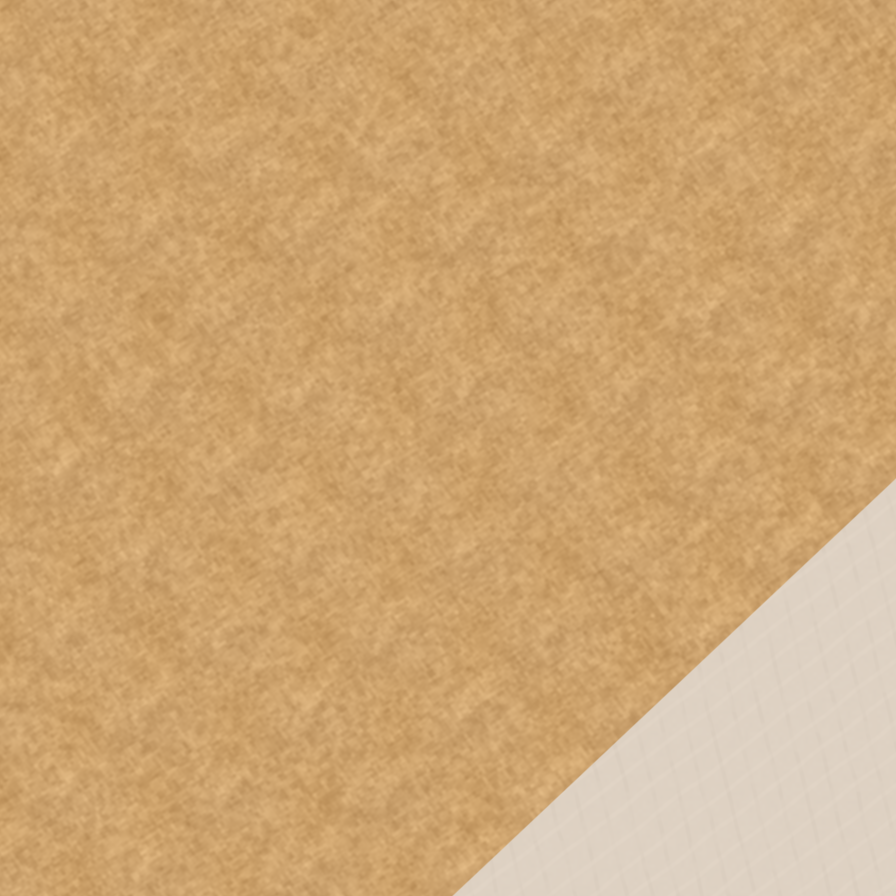
Write a WebGL 1 fragment shader that draws this texture.

```glsl
precision highp float;
// Tan suede with a repeating mottle, cut diagonally over pale embossed paper.
uniform vec2 u_resolution;

#define SUEDE vec3(0.801, 0.635, 0.424)
#define PAPER vec3(0.870, 0.820, 0.762)
#define TILE_SIZE 0.127
#define TILE_ORIGIN vec2(0.352, 0.909)
#define MOTTLE_DEPTH 0.11
#define GRAIN_DEPTH 0.15
#define GRAIN_FREQ 210.0
#define EMBOSS_DEPTH 0.014
#define EDGE_START vec2(0.505, 0.0)
#define EDGE_END vec2(1.0, 0.466)

const float TAU = 6.2831853;

float hash(vec2 p) {
  vec3 q = fract(p.xyx * vec3(0.1031, 0.1030, 0.0973));
  q += dot(q, q.yzx + 33.33);
  return fract((q.x + q.y) * q.z);
}

// Value noise that wraps after the given number of cells
float noise(vec2 p, vec2 period) {
  vec2 cell = floor(p);
  vec2 f = fract(p);
  f = f * f * (3.0 - 2.0 * f);
  vec2 lo = mod(cell, period);
  vec2 hi = mod(cell + 1.0, period);
  return mix(mix(hash(lo), hash(vec2(hi.x, lo.y)), f.x),
             mix(hash(vec2(lo.x, hi.y)), hash(hi), f.x), f.y);
}

vec2 rotate(vec2 p, float angle) {
  float c = cos(angle), s = sin(angle);
  return vec2(c * p.x + s * p.y, c * p.y - s * p.x);
}

// Mottle layers share one tile, so the blotches recur on a diagonal lattice
float mottle(vec2 tile) {
  float sum = 0.0;
  float weight = 0.45;
  vec2 cells = vec2(3.0, 5.0);
  for (int i = 0; i < 4; i++) {
    sum += weight * (noise(tile * cells + 7.0 * float(i), cells) - 0.5);
    cells = cells * 2.0 + 1.0;
    weight *= 0.66;
  }
  return sum;
}

// Short crossed fibres with a softer nap beneath
float fibres(vec2 p) {
  vec2 wrap = vec2(4096.0);
  vec2 a = rotate(p, 0.55) * vec2(0.65, 1.25) + 700.0;
  vec2 b = rotate(p, 2.2) * vec2(0.65, 1.25) + 1300.0;
  float nap = noise(p * 0.45 + 300.0, wrap);
  return 0.4 * noise(a, wrap) + 0.4 * noise(b, wrap) + 0.2 * nap - 0.5;
}

vec3 suede(vec2 uv) {
  vec2 tile = rotate(uv - TILE_ORIGIN, TAU / 8.0) / TILE_SIZE;
  vec2 wave = cos(TAU * (tile + 0.06 * sin(TAU * tile.yx)));
  float glow = 0.5 * (wave.x + wave.y);
  float tone = MOTTLE_DEPTH * mottle(tile) + GRAIN_DEPTH * fibres(uv * GRAIN_FREQ);
  vec3 color = SUEDE + tone * vec3(1.0, 1.05, 1.0);
  return color + glow * vec3(0.007, 0.011, 0.017);
}

// Thin soft line repeated along one coordinate
float ridge(float x) {
  float d = abs(fract(x) - 0.5);
  return 1.0 - smoothstep(0.03, 0.13, d);
}

vec3 paper(vec2 uv) {
  float wobble = 0.12 * noise(uv * 24.0, vec2(4096.0));
  float steep = rotate(uv, -1.33).y * 36.0 + wobble;
  float slant = rotate(uv, 0.66).y * 36.0 + wobble;
  float dashes = 0.35 + 0.65 * smoothstep(0.35, 0.65, noise(uv * 90.0, vec2(4096.0)));
  float relief = 0.7 * ridge(slant) - ridge(steep) * dashes;
  float tooth = noise(uv * GRAIN_FREQ, vec2(4096.0)) - 0.5;
  return PAPER + EMBOSS_DEPTH * (relief + 0.5 * tooth);
}

void main() {
  float side = min(u_resolution.x, u_resolution.y);
  vec2 uv = gl_FragCoord.xy / side;

  // Signed distance to the cut, positive on the suede side
  vec2 along = normalize(EDGE_END - EDGE_START);
  float cut = dot(uv - EDGE_START, vec2(-along.y, along.x));
  float blend = smoothstep(-1.0 / side, 1.0 / side, cut);

  gl_FragColor = vec4(mix(paper(uv), suede(uv), blend), 1.0);
}
```
